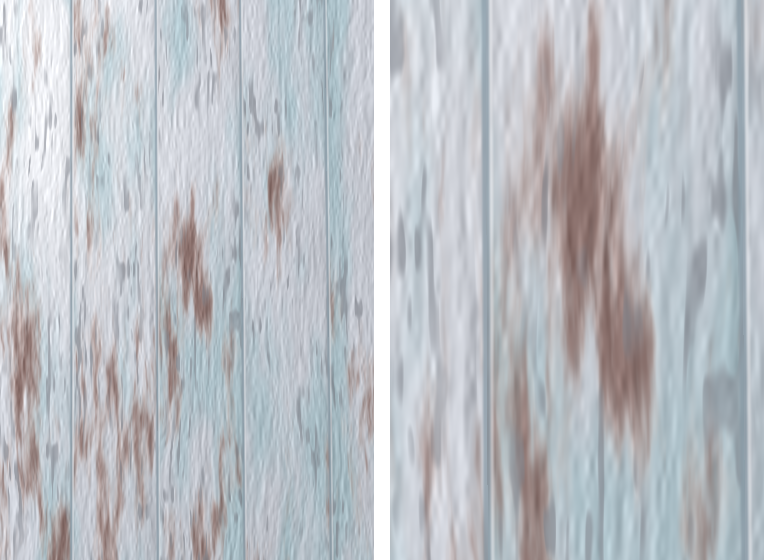
Left: the whole. Right: its middle third, enlarged.
Give the GLSL for this texture, as a Shadertoy shader.

```glsl
// Whitewashed vertical planks with worn brown streaks, pale teal stains and fine raised grain.

// Layout, in canvas widths
const float FIRST_SEAM = 0.191;
const float PITCH_BOTTOM = 0.2315;
const float PITCH_TOP = 0.2255;
const float GROOVE_HALF = 0.0036;

// Colours
const vec3 PAINT = vec3(0.825, 0.840, 0.875);
const vec3 PAINT_LIGHT = vec3(0.975, 0.980, 0.995);
const vec3 TEAL = vec3(0.660, 0.790, 0.825);
const vec3 TAN = vec3(0.800, 0.700, 0.660);
const vec3 BROWN = vec3(0.530, 0.410, 0.390);
const vec3 SLIT = vec3(0.530, 0.545, 0.580);
const vec3 GROOVE = vec3(0.580, 0.650, 0.700);

// Surface
const float WEAR_START = 0.57;
const float WEAR_FULL = 0.77;
const float RELIEF = 0.26;
const float FIGURE = 0.022;
const float SLIT_AMOUNT = 0.60;
const float TEAL_CENTRE = 0.76;

float hash(vec2 p) {
    vec3 q = fract(p.xyx * 0.1031);
    q += dot(q, q.yzx + 33.33);
    return fract((q.x + q.y) * q.z);
}

float noise(vec2 p) {
    vec2 i = floor(p), f = fract(p);
    f = f * f * (3.0 - 2.0 * f);
    float low = mix(hash(i), hash(i + vec2(1, 0)), f.x);
    float high = mix(hash(i + vec2(0, 1)), hash(i + vec2(1, 1)), f.x);
    return mix(low, high, f.y);
}

float fbm(vec2 p) {
    float sum = 0.0, weight = 0.533;
    for (int i = 0; i < 4; i++) {
        sum += weight * noise(p);
        p = p * 2.03 + 17.3;
        weight *= 0.5;
    }
    return sum;
}

// Height of the brushed, fibrous surface
float grain(vec2 p) {
    return 0.6 * noise(p * vec2(115.0, 20.0)) + 0.4 * noise(p * vec2(190.0, 55.0) + 9.0);
}

void mainImage(out vec4 fragColor, in vec2 fragCoord) {
    vec2 uv = fragCoord / iResolution.x;
    float height = uv.y * iResolution.x / iResolution.y;
    float pixel = 1.0 / iResolution.x;

    // Planks widen slightly towards the bottom
    float pitch = mix(PITCH_BOTTOM, PITCH_TOP, height);
    float across = (uv.x - FIRST_SEAM) / pitch;
    float plank = floor(across);
    float seam = (across - floor(across + 0.5)) * pitch;

    // Each plank has its own wood, bent by slow waves
    vec2 wood = uv + vec2(plank * 3.7 + 11.0, hash(vec2(plank, 4.0)) * 20.0);
    float bend = fbm(wood * vec2(7.0, 2.6));
    wood.x += 0.035 * (bend - 0.5);

    // Light falls from the upper left
    vec2 toLight = (uv - vec2(0.02, 1.30)) * vec2(1.5, 0.9);
    vec3 color = mix(PAINT, PAINT_LIGHT, 0.95 * exp(-2.6 * dot(toLight, toLight)));
    color *= 1.0 + 0.10 * (fbm(wood * vec2(16.0, 4.0) + 31.0) - 0.5);

    // Teal stains, strongest on one side and near plank edges
    float tealSide = exp(-22.0 * pow(uv.x - TEAL_CENTRE, 2.0));
    float tealEdge = exp(-abs(seam) * 35.0);
    float stain = fbm(wood * vec2(12.0, 2.2) + 57.0) + 0.14 * tealSide + 0.10 * tealEdge;
    color = mix(color, TEAL, 0.65 * smoothstep(0.48, 0.82, stain));

    // Paint rubbed through to brown wood in long ragged streaks
    float patches = fbm(wood * vec2(13.0, 2.7) + 83.0);
    float streaks = fbm(wood * vec2(62.0, 7.0) + 5.0);
    float wear = 0.64 * patches + 0.36 * streaks + 0.07 * (0.5 - height);
    float fibres = noise(wood * vec2(140.0, 14.0) + 3.0);
    color = mix(color, TAN, 0.50 * smoothstep(WEAR_START - 0.07, WEAR_FULL - 0.07, wear));
    float bare = smoothstep(WEAR_START, WEAR_FULL, wear + 0.10 * (fibres - 0.5));
    color = mix(color, BROWN, 0.85 * bare);

    // Wavy growth figure, lit fibres and dark slits
    float rings = sin(260.0 * wood.x + 16.0 * bend);
    color += FIGURE * rings * smoothstep(0.35, 0.65, noise(wood * vec2(9.0, 2.0)));
    color += RELIEF * (grain(wood) - grain(wood + vec2(0.0030, -0.0015)));
    float slits = smoothstep(0.62, 0.88, noise(wood * vec2(150.0, 17.0) + 41.0));
    slits *= smoothstep(0.40, 0.68, fbm(wood * vec2(18.0, 5.0) + 71.0));
    color = mix(color, SLIT, SLIT_AMOUNT * slits);

    // Grooves: soft shade, dark channel, bright right lip
    float edge = max(pixel, 0.0016);
    float channel = 1.0 - smoothstep(GROOVE_HALF - edge, GROOVE_HALF + edge, abs(seam));
    float lip = 1.0 - smoothstep(0.0, 0.0016 + edge, abs(seam - GROOVE_HALF * 1.2));
    color *= 1.0 - 0.08 * exp(-abs(seam) * 110.0);
    color = mix(color, GROOVE, 0.75 * channel);
    color = mix(color, PAINT_LIGHT, 0.55 * lip);

    // Gentle falloff to the right and the bottom
    color *= 1.0 - 0.06 * uv.x - 0.05 * (1.0 - height);
    fragColor = vec4(clamp(color, 0.0, 1.0), 1.0);
}
```
